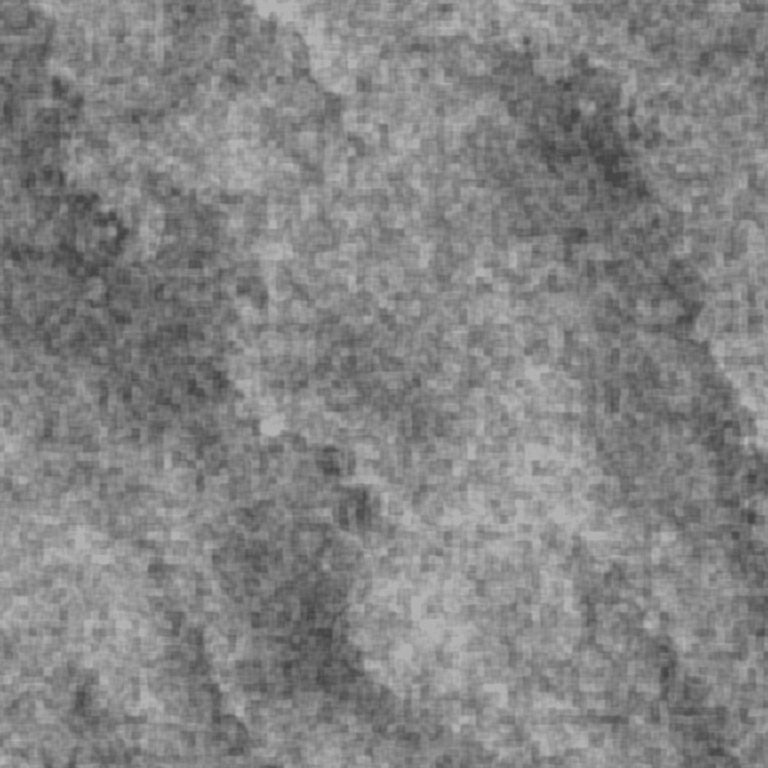
Give the GLSL for this texture, as a Shadertoy shader.

```glsl
// Weathered grey stone: slanted shaded ledges under a fine, slightly blocky grain.

// Unit gradient direction for a lattice point
vec2 latticeGradient(vec2 cell) {
    vec3 h = fract(vec3(cell.xyx) * vec3(0.1031, 0.1030, 0.0973));
    h += dot(h, h.yzx + 33.33);
    float angle = 6.28318 * fract((h.x + h.y) * h.z);
    return vec2(cos(angle), sin(angle));
}

// Gradient noise, roughly -0.7 to 0.7
float gradientNoise(vec2 p) {
    vec2 cell = floor(p), f = fract(p);
    vec2 w = f * f * f * (f * (f * 6.0 - 15.0) + 10.0);
    float a = dot(latticeGradient(cell), f);
    float b = dot(latticeGradient(cell + vec2(1, 0)), f - vec2(1, 0));
    float c = dot(latticeGradient(cell + vec2(0, 1)), f - vec2(0, 1));
    float d = dot(latticeGradient(cell + vec2(1, 1)), f - vec2(1, 1));
    return mix(mix(a, b, w.x), mix(c, d, w.x), w.y);
}

// Layered noise; each octave is finer and weaker
float layeredNoise(vec2 p, int octaves, float gain) {
    float sum = 0.0, weight = 1.0;
    for (int i = 0; i < octaves; i++) {
        sum += weight * gradientNoise(p);
        p = p * 2.03 + vec2(17.3, 41.7);
        weight *= gain;
    }
    return sum;
}

// Flattens a coordinate into soft-edged square plateaus
vec2 softBlocks(vec2 uv, float count) {
    vec2 p = uv * count;
    return (floor(p) + smoothstep(0.2, 0.8, fract(p))) / count;
}

// Ledges that darken gradually, then break sharply to light on the right
float ledgeShade(vec2 slanted, vec2 uv) {
    float warp = 0.9 * layeredNoise(slanted * vec2(2.6, 2.2) + 5.0, 3, 0.5)
               + 0.2 * layeredNoise(uv * 17.0 + 60.0, 3, 0.65);
    float phase = fract(slanted.x * 3.6 + warp);
    float presence = smoothstep(-0.4, 0.2, gradientNoise(slanted * 3.4 + 31.0));
    return presence * phase * (1.0 - smoothstep(0.88, 1.0, phase));
}

// Crumbly grain in small blocks, with faint pale outlines
float stoneGrain(vec2 uv) {
    vec2 block = softBlocks(uv, 96.0);
    float grain = 0.08 * gradientNoise(uv * 23.0 + 3.0)
                + 0.13 * gradientNoise(block * 41.0 + 11.0)
                + 0.13 * gradientNoise(block * 71.0 + 27.0)
                + 0.08 * gradientNoise(uv * 117.0 + 53.0);
    float outlines = 0.2 - abs(gradientNoise(block * 37.0 + 71.0));
    return grain + 0.11 * outlines;
}

void mainImage(out vec4 fragColor, in vec2 fragCoord) {
    vec2 uv = fragCoord / iResolution.y;

    // Axes across and along the slanted ledges
    vec2 slanted = vec2(dot(uv, vec2(0.83, 0.55)), 0.65 * dot(uv, vec2(0.55, -0.83)));

    float patches = layeredNoise(slanted * 4.4 + 12.0, 4, 0.65);
    float grey = 0.57 + 0.14 * patches - 0.19 * ledgeShade(slanted, uv) + stoneGrain(uv);

    fragColor = vec4(vec3(clamp(grey, 0.28, 0.7)), 1.0);
}
```
